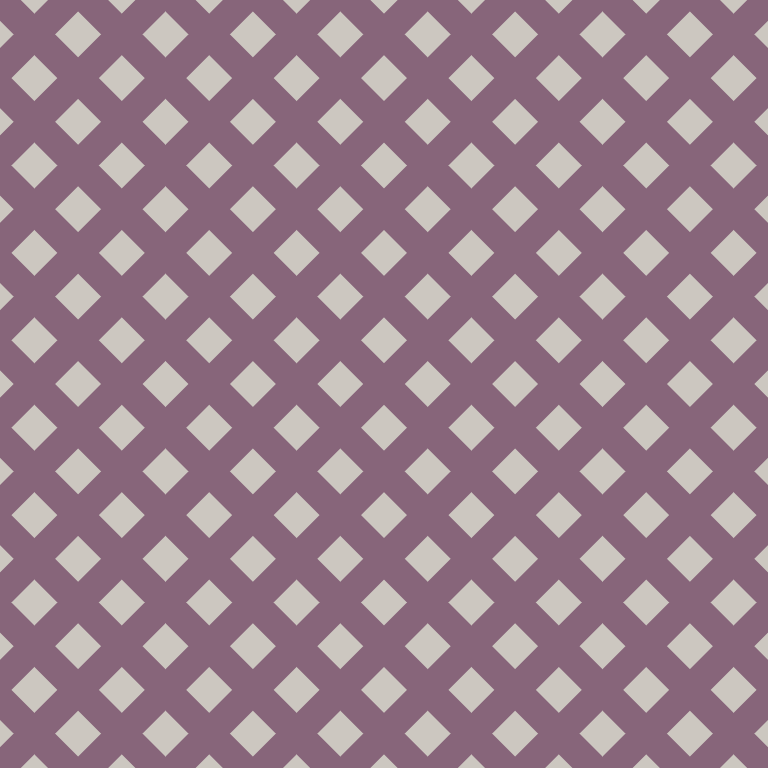
Reproduce this pattern procedurally as a WebGL 2 fragment shader.

```glsl
#version 300 es
precision highp float;
// Diagonal lattice: broad mauve bands cross at 45 degrees and leave pale diamonds.
// The canvas is turned into diagonal coordinates, folded into unit cells,
// and each cell holds one square measured by a distance function.

uniform vec2 u_resolution;
out vec4 fragColor;

// Signed distance to an axis-aligned square centred on the origin
float squareDistance(vec2 p, float halfSide) {
    vec2 d = abs(p) - halfSide;
    return length(max(d, 0.0)) + min(max(d.x, d.y), 0.0);
}

void main() {
    float canvasSize = min(u_resolution.x, u_resolution.y);
    float repeats = 8.787;

    // Centred position, in repeats; a band crossing sits at the middle
    vec2 p = (gl_FragCoord.xy - 0.5 * u_resolution) / canvasSize * repeats;

    // Diagonal axes: one cell per diamond
    vec2 diagonal = vec2(p.x + p.y, p.x - p.y);
    vec2 cell = fract(diagonal) - 0.5;

    // Diagonal units are sqrt(2) longer than canvas units
    float pixel = 1.41421 * repeats / canvasSize;
    float edge = squareDistance(cell, 0.2625);
    float diamond = 1.0 - smoothstep(-0.6 * pixel, 0.6 * pixel, edge);

    vec3 mauve = vec3(0.531, 0.398, 0.48);
    vec3 paleStone = vec3(0.8, 0.78, 0.753);
    fragColor = vec4(mix(mauve, paleStone, diamond), 1.0);
}
```
